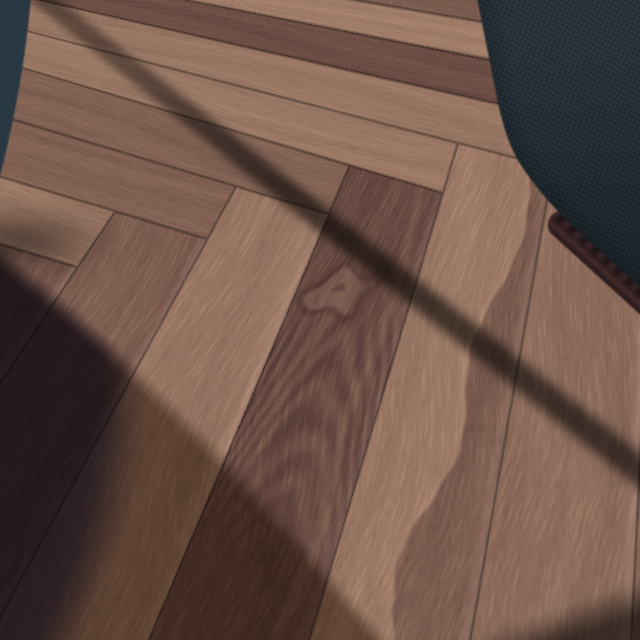
Give the GLSL for this texture, as a Shadertoy shader.

```glsl
// A sunlit herringbone wood floor crossed by soft shadows, between two dark chairs.
// Two converging line families index the planks; layered sines and stretched
// cellular noise supply the grain, and half planes cut the chairs.

float bump(float x) { return exp(-x * x); }

vec2 hash2(vec2 c) {
    return fract(sin(vec2(dot(c, vec2(127.1, 311.7)), dot(c, vec2(269.5, 183.3)))) * 43758.5);
}

// Distance to the nearest scattered point
float cellular(vec2 q) {
    vec2 cell = floor(q), f = fract(q);
    float nearest = 2.0;
    for (int i = 0; i < 9; i++) {
        vec2 o = vec2(i % 3 - 1, i / 3 - 1);
        nearest = min(nearest, length(o + hash2(cell + o) - f));
    }
    return nearest;
}

// Growth bands; q.x runs across the plank and q.y along it
float growthBands(vec2 q, float seed) {
    float sum = 0.0, amp = 0.5, freq = 9.0;
    for (int i = 0; i < 5; i++) {
        float bend = sin(q.y * (5.0 + freq * 0.15) + seed * 2.4 + q.x * 2.0);
        sum += amp * sin(q.x * freq + 2.2 * bend + seed * 3.7 + float(i));
        freq *= 1.9;
        amp *= 0.72;
    }
    return sum;
}

float smoothMax(float a, float b, float k) {
    float h = max(k - abs(a - b), 0.0) / k;
    return max(a, b) + h * h * k * 0.25;
}

vec3 floorColor(vec2 p, float px) {
    // Near planks fan downwards, far planks run left to right
    float nearWidth = 0.1641 + 0.1245 * (p.y - 0.2995);
    float lane = (p.x - 0.3646 + 0.548 * (p.y - 0.2995)) / nearWidth;
    float dx = p.x - 0.521;
    float height = (p.y - 0.175 * dx) / (1.0 + 0.49 * dx);
    if (height > 0.254) height = p.y - 0.3 * dx;
    float root = sqrt(max(0.0021 + 0.018 * (height + 0.0065), 0.0));
    float row = (root - 0.046) / 0.009;

    // Each lane starts one row further up than the lane on its left
    float stepRow = 5.0 - floor(lane);
    bool isNear = row > stepRow;
    float across = isNear ? lane : row, along = isNear ? p.y : p.x;
    float id = floor(across), f = across - id;
    float seed = id + (isNear ? 20.0 : 3.0);
    float nearTone[8] = float[8](0.4, 0.4, 0.44, 0.8, 0.13, 0.85, 0.66, 0.5);
    float farTone[9] = float[9](0.4, 0.95, 0.2, 0.83, 0.86, 0.5, 0.5, 0.85, 0.6);
    float tone = isNear ? nearTone[int(clamp(id + 3.0, 0.0, 7.0))]
                        : farTone[int(clamp(id + 1.0, 0.0, 8.0))];

    // Grain, pale pores and fine fibres
    vec2 q = vec2(across + 0.05 * sin(along * 9.0 + seed), along);
    tone += 0.085 * growthBands(q, seed);
    float pore = cellular(vec2(q.x * 22.0 + 2.0 * sin(along * 11.0 + seed), along * 11.0));
    tone += smoothstep(0.4, 0.08, pore) * (isNear ? 0.14 : 0.08);
    tone += 0.16 * (0.5 - cellular(q * vec2(55, 45)));

    if (isNear && id == 2.0) {
        // Sapwood with a wavy border
        float border = f - 0.95 + 0.5 * p.y - 0.08 * cos((p.y - 0.37) * 19.0) - 0.008 * sin(p.y * 90.0);
        tone -= 0.43 * smoothstep(-0.015, 0.015, border);
        tone += 0.12 * exp(-abs(border + 0.03) * 40.0);
    }
    if (isNear && id == 1.0) {
        // Nested arches below a pale, swirling knot
        float arch = p.y - 1.1 * (f - 0.52) * (f - 0.52) + 0.012 * sin(f * 13.0 + p.y * 25.0);
        tone += 0.13 * sin(arch * 85.0) * smoothstep(0.46, 0.54, p.y) * smoothstep(1.0, 0.6, p.y);
        vec2 k = vec2((f - 0.36) * 0.18, p.y - 0.457);
        k += 0.009 * sin(k.yx * 95.0 + vec2(0.5, 2.0));
        float knot = length(k * vec2(1.0, 1.35));
        tone += 0.24 * smoothstep(0.043, 0.035, knot) - 0.2 * bump((knot - 0.049) / 0.008);
        tone -= 0.35 * smoothstep(0.014, 0.005, knot);
        tone += 0.2 * bump((f - 0.82 - 0.04 * sin(p.y * 17.0)) * 26.0);
    }
    vec3 wood = mix(vec3(0.36, 0.25, 0.225), vec3(0.635, 0.495, 0.415), tone);

    // Seams, with a worn pale edge beside them
    float seam = min(f, 1.0 - f) * (isNear ? nearWidth : root);
    float plankEnd = isNear ? (row - stepRow) * 0.085
                            : (1.0 - fract(lane)) * nearWidth + step(row, stepRow - 1.0);
    wood *= 1.0 - 0.3 * smoothstep(0.0022 + px, 0.0006, min(seam, plankEnd));
    return wood + (isNear ? 0.045 * smoothstep(0.9, 0.97, f) : 0.0);
}

vec3 castShadows(vec3 color, vec2 p) {
    // Thin diagonal bar
    float bar = abs(p.y - 0.182 - 0.79 * (p.x - 0.2995)) * 0.785 / (0.016 + 0.009 * p.x);
    color *= 1.0 - exp(-bar * bar * bar) * mix(0.38, 0.58, smoothstep(0.1, 0.5, p.x));

    // Broad curved shadow with a deep core on the left
    float broad = smoothstep(-0.02, 0.034, p.y - 0.397 - 0.78 * p.x - 0.384 * p.x * p.x);
    float low = max(p.y - 0.6, 0.0), soft = 0.025 + 0.05 * p.y;
    float core = broad * smoothstep(soft * 0.6, -soft, p.x - 0.205 + 0.6 * low * low);
    color *= mix(vec3(1), vec3(0.62, 0.57, 0.52), broad);
    color *= mix(vec3(1), vec3(0.46, 0.47, 0.68), core);

    // Lower right corner, and dimming beside the left chair
    color *= 1.0 - 0.6 * smoothstep(-0.02, 0.055, p.y - 1.0 + 0.36 * (p.x - 0.76));
    return color * (1.0 - 0.4 * bump(length((p - vec2(0.03, 0.375)) * vec2(9, 24))));
}

void mainImage(out vec4 fragColor, in vec2 fragCoord) {
    vec2 p = fragCoord / iResolution.xy;
    p.y = 1.0 - p.y; // y runs downwards from here on
    float px = 1.0 / iResolution.y, aa = 0.0012 + px;
    vec3 color = castShadows(floorColor(p, px), p);

    // Ribbed wooden rail under the right chair
    vec2 axis = vec2(0.74, 0.673), r = p - vec2(0.877, 0.351);
    float run = dot(r, axis), side = dot(r, vec2(-axis.y, axis.x));
    float rail = length(r - axis * max(run, 0.0)) - 0.021;
    vec3 railColor = vec3(0.17, 0.11, 0.115) * (1.0 + 0.3 * sin(run * 260.0) * smoothstep(0.012, -0.01, side));
    railColor += vec3(0.08, 0.05, 0.04) * bump((side - 0.009) * 200.0);
    color = mix(color, railColor, smoothstep(aa, -aa, rail));

    // Woven chair on the right
    float chair = smoothMax((0.746 + 0.2 * p.y - p.x) * 0.98, (0.664 + 0.57 * p.y - p.x) * 0.87, 0.02);
    chair = smoothMax(chair, (p.y + 0.464 - 0.914 * p.x) * 0.738, 0.03);
    vec2 thread = mat2(0.94, 0.34, -0.34, 0.94) * p * 640.0;
    float weave = sin(thread.x + 0.8 * sin(thread.y * 0.23)) * sin(thread.y);
    vec3 fabric = mix(vec3(0.15, 0.195, 0.22), vec3(0.11, 0.145, 0.165), smoothstep(0.05, 0.45, p.y));
    fabric *= (1.0 + 0.17 * weave) * (0.85 + 0.15 * smoothstep(0.0, -0.04, chair));
    color = mix(color, fabric, smoothstep(aa, -aa, chair));

    // Smooth chair on the left
    float leftChair = p.x - 0.048 + 0.09 * p.y + 0.31 * p.y * p.y;
    color = mix(color, vec3(0.16, 0.22, 0.26) * (1.0 + 0.08 * weave), smoothstep(aa, -aa, leftChair));
    fragColor = vec4(clamp(color, 0.0, 1.0), 1.0);
}
```
